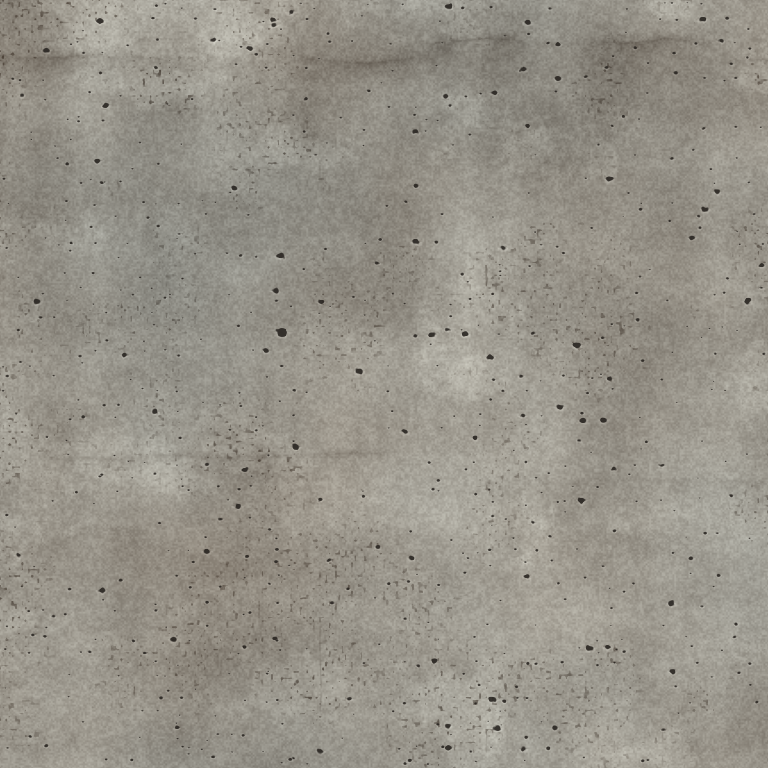
A Shadertoy shader for this texture:

```glsl
// Weathered cast concrete: cloudy warm grey with fine grain, dark formwork seams,
// chalky patches and scattered air pores. Layers of value noise set one tone,
// which shifts a base grey; pores come from jittered grids of several sizes.

float hash(vec2 p) {
    vec3 q = fract(p.xyx * 0.1031);
    q += dot(q, q.yzx + 33.33);
    return fract((q.x + q.y) * q.z);
}

float noise(vec2 p) {
    vec2 cell = floor(p), f = fract(p);
    f = f * f * (3.0 - 2.0 * f);
    return mix(mix(hash(cell), hash(cell + vec2(1, 0)), f.x),
               mix(hash(cell + vec2(0, 1)), hash(cell + vec2(1, 1)), f.x), f.y);
}

float fbm(vec2 p) {
    float sum = 0.0, weight = 0.5;
    for (int i = 0; i < 6; i++) {
        sum += weight * noise(p);
        p = p * 2.03 + vec2(17.3, 9.1);
        weight *= 0.54;
    }
    return sum / 1.06;
}

// Soft bump centred on c with the given half widths
float blob(vec2 p, vec2 c, vec2 size) {
    vec2 d = (p - c) / size;
    return exp(-dot(d, d));
}

// Broken horizontal line with a stain that fades below it
float seam(vec2 p, float height, float left, float right) {
    float d = p.y - height - (fbm(vec2(p.x * 6.0, height * 40.0)) - 0.5) * 0.035;
    float extent = smoothstep(left - 0.04, left + 0.04, p.x)
                 * (1.0 - smoothstep(right - 0.04, right + 0.04, p.x));
    float wear = smoothstep(0.35, 0.65, fbm(p * vec2(9, 22) + height * 50.0));
    float line = exp(-abs(d) / 0.0035);
    float stain = exp(-abs(d) / (d > 0.0 ? 0.005 : 0.022));
    return extent * (0.25 + 0.75 * wear) * (0.5 * line + 0.7 * stain);
}

// x: dark hole, y: pale lower rim; one possible pore in each grid cell
vec2 pores(vec2 p, float cells, float chance, float smallest, float largest, float blur) {
    vec2 cell = floor(p * cells), id = cell + cells * 3.0;
    vec2 centre = (cell + 0.2 + 0.6 * vec2(hash(id), hash(id + 71.7))) / cells;
    float cluster = smoothstep(0.25, 0.7, noise(centre * 7.0 + 3.0));
    float present = step(hash(id + 133.1), chance * (0.4 + 1.2 * cluster));
    float size = hash(id + 211.9);
    float radius = mix(smallest, largest, size * size);
    vec2 d = (p - centre) * vec2(0.85, 1.1);
    float dist = length(d) + (noise(p * 260.0) - 0.5) * radius * 0.9;
    float hole = 1.0 - smoothstep(radius - blur, radius + blur, dist);
    float rim = 1.0 - smoothstep(0.0, radius * 0.5 + blur, abs(dist - radius * 1.4));
    return present * vec2(hole, rim * step(d.y, 0.0));
}

void mainImage(out vec4 fragColor, in vec2 fragCoord) {
    vec2 uv = fragCoord / iResolution.xy;
    float blur = 0.8 / iResolution.y;

    // Clouds, with streaks along both axes of the formwork
    float tone = 0.004;
    tone += 0.22 * (fbm(uv * 5.0 + 4.7) - 0.5);
    tone += 0.13 * (fbm(uv * vec2(4, 15) + 31.0) - 0.5);
    tone += 0.11 * (fbm(uv * vec2(17, 3) + 57.0) - 0.5);

    // Broad light field and dark stains
    float ragged = 0.4 + 1.2 * smoothstep(0.3, 0.7, fbm(uv * 14.0 + 80.0));
    tone += 0.022 * blob(uv, vec2(0.26, 0.60), vec2(0.2, 0.25));
    tone -= 0.030 * ragged * blob(uv, vec2(0.07, 0.25), vec2(0.06, 0.28));
    tone -= 0.055 * ragged * blob(uv, vec2(0.31, 0.865), vec2(0.11, 0.025));
    tone -= 0.055 * ragged * blob(uv, vec2(0.32, 0.375), vec2(0.06, 0.03));

    // Formwork seams and one hairline scratch
    tone -= 0.10 * seam(uv, 0.925, -0.1, 0.55);
    tone -= 0.13 * seam(uv, 0.945, 0.56, 0.90);
    tone -= 0.10 * seam(uv, 0.920, 0.90, 1.1);
    tone -= 0.07 * seam(uv, 0.405, 0.02, 0.50);
    tone -= 0.08 * seam(uv, 0.370, 0.72, 1.0);
    float scratch = abs(uv.x - 0.417 - 0.003 * (noise(uv * 30.0) - 0.5));
    tone -= 0.09 * (1.0 - smoothstep(0.0, 0.001 + blur, scratch)) * noise(uv.yy * 90.0)
          * smoothstep(0.05, 0.08, uv.y) * (1.0 - smoothstep(0.17, 0.2, uv.y));

    // Chalky patches, gritty at their edges
    float chalk = fbm(uv * vec2(8, 10) + 120.0) + 0.12 * blob(uv, vec2(0.88, 0.45), vec2(0.05, 0.06))
                + 0.2 * blob(uv, vec2(0.88, 0.02), vec2(0.04, 0.04))
                + 0.2 * blob(uv, vec2(0.88, 0.99), vec2(0.04, 0.04));
    chalk = smoothstep(0.57, 0.72, chalk + 0.10 * (noise(uv * 150.0) - 0.5));
    tone += 0.055 * chalk;

    // Fine grain and pitting in rough areas
    tone += 0.085 * (noise(uv * 430.0) - 0.5) + 0.05 * (noise(uv * 170.0 + 9.0) - 0.5);
    float rough = smoothstep(0.5, 0.7, fbm(uv * 9.0 + 200.0)) + 0.5 * chalk;
    tone -= 0.16 * rough * smoothstep(0.74, 0.95, noise(uv * 240.0 + 5.0));

    // Warm to cool drift of the grey
    float cool = fbm(uv * 3.0 + 240.0) - 0.5 + 0.4 * blob(uv, vec2(0.25, 0.68), vec2(0.2, 0.25));
    vec3 colour = vec3(0.59, 0.573, 0.534) + tone * vec3(1.0, 1.06, 1.05);
    colour += cool * vec3(-0.03, 0.005, 0.025);

    // Air pores, from dust size to large
    vec2 pore = pores(uv, 62.0, 0.10, 0.0007, 0.0018, blur);
    pore = max(pore, pores(uv + 0.37, 27.0, 0.25, 0.0012, 0.0036, blur));
    pore = max(pore, pores(uv + 0.71, 10.0, 0.16, 0.0030, 0.0058, blur));
    colour += 0.06 * pore.y;
    colour = mix(colour, vec3(0.15, 0.135, 0.12), 0.88 * pore.x);

    fragColor = vec4(clamp(colour, 0.0, 1.0), 1.0);
}
```
